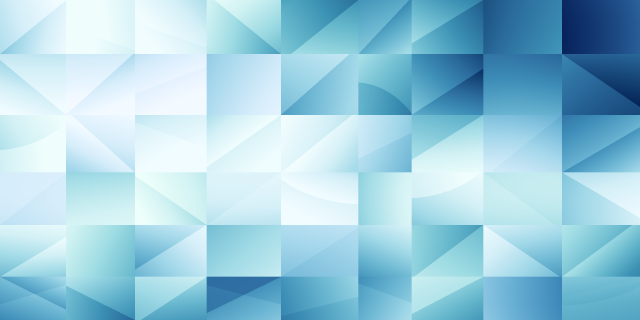
Give the GLSL for this background, as a Shadertoy shader.

```glsl
const int COLUMNS = 9;
const int ROWS = 6;
const float COLUMN_EDGES[10] = float[10](0.0, 0.103, 0.211, 0.323, 0.439, 0.560, 0.643, 0.755, 0.878, 1.0);
const float ROW_EDGES[7] = float[7](0.0, 0.135, 0.297, 0.461, 0.641, 0.831, 1.0);

const int SHADE_COUNT = 7;
const vec3 SHADES[7] = vec3[7](
    vec3(0.95, 0.99, 0.99), vec3(0.84, 0.94, 0.96), vec3(0.64, 0.85, 0.90), vec3(0.42, 0.71, 0.81),
    vec3(0.25, 0.56, 0.71), vec3(0.18, 0.42, 0.61), vec3(0.03, 0.15, 0.34));
const float STOPS[7] = float[7](0.02, 0.18, 0.34, 0.50, 0.65, 0.78, 1.0);
const vec3 MINT = vec3(-0.02, 0.012, -0.01);
const vec3 LILAC = vec3(0.0, -0.015, 0.025);

const float BASE_TONE = 0.13;
const float TONE_JITTER = 0.20;
const float CELL_GRADIENT = 0.26;
const float FOLD_DEPTH = 0.13;
const float RAY_DEPTH = 0.045;
const float FOLD_CHANCE = 0.48;
const float ARC_CHANCE = 0.16;
const float MELT_CHANCE = 0.12;
const int SAMPLES = 3;

// Three random values per cell and salt
vec3 hash3(vec2 cell, float salt) {
    vec3 p = fract(vec3(cell, salt) * vec3(0.1031, 0.1030, 0.0973));
    p += dot(p, p.yxz + 33.33);
    return fract((p.xxy + p.yxx) * p.zyx);
}

// Tone to colour, 0 is near white and 1 is navy
vec3 shade(float tone) {
    vec3 color = SHADES[0];
    for (int i = 1; i < SHADE_COUNT; i++) {
        color = mix(color, SHADES[i], clamp((tone - STOPS[i - 1]) / (STOPS[i] - STOPS[i - 1]), 0.0, 1.0));
    }
    return color;
}

// Broad light: pale upper left and centre, dark right and lower edge
float broadTone(vec2 uv) {
    float right = smoothstep(0.25, 0.75, uv.x) * smoothstep(0.28, 0.88, uv.y);
    float rim = smoothstep(0.78, 1.0, uv.x) * smoothstep(0.0, 0.6, uv.y);
    float low = smoothstep(0.45, 0.0, uv.y);
    float corner = exp(-14.0 * dot(uv - 1.0, uv - 1.0));
    return BASE_TONE + 0.50 * right + 0.14 * rim + 0.42 * low + 0.26 * corner;
}

// Darkest along the fold, fading away on its positive side
float foldShade(float side) {
    return side > 0.0 ? max(1.0 - 1.1 * side, 0.0) : 0.0;
}

vec3 mosaic(vec2 uv) {
    // Find the cell in the uneven grid
    vec2 cell = vec2(0.0);
    vec2 low = vec2(0.0);
    vec2 high = vec2(COLUMN_EDGES[1], ROW_EDGES[1]);
    for (int i = 1; i < COLUMNS; i++) {
        if (uv.x >= COLUMN_EDGES[i]) {
            cell.x = float(i);
            low.x = COLUMN_EDGES[i];
            high.x = COLUMN_EDGES[i + 1];
        }
    }
    for (int i = 1; i < ROWS; i++) {
        if (uv.y >= ROW_EDGES[i]) {
            cell.y = float(i);
            low.y = ROW_EDGES[i];
            high.y = ROW_EDGES[i + 1];
        }
    }
    vec2 local = (uv - low) / (high - low);
    vec3 look = hash3(cell, 3.0);
    vec3 form = hash3(cell, 11.0);
    vec3 turn = hash3(cell, 23.0);

    // Flat tone plus a slanted gradient
    float broad = broadTone(uv);
    float tone = mix(broad, broadTone(0.5 * (low + high)), 0.5);
    tone += TONE_JITTER * (look.x - 0.5);
    float angle = 6.2832 * look.y;
    tone += CELL_GRADIENT * dot(local - 0.5, vec2(cos(angle), sin(angle)));

    // Diagonal fold or broad arc, mirrored at random
    vec2 q = mix(local, 1.0 - local, step(0.5, turn.xy));
    float direction = turn.z < 0.65 ? 1.0 : -1.0;
    if (form.x < FOLD_CHANCE) {
        float slope = mix(0.75, 1.15, form.y);
        tone += direction * FOLD_DEPTH * foldShade(q.x * slope - q.y);
    } else if (form.x < FOLD_CHANCE + ARC_CHANCE) {
        float radius = mix(1.3, 1.6, form.y);
        tone += direction * 0.8 * FOLD_DEPTH * foldShade(radius - length(q - vec2(-0.1, -0.9)));
    }

    // Faint ray across some cells
    if (form.z < 0.4) {
        tone -= RAY_DEPTH * foldShade(q.y - mix(0.35, 0.8, look.z) + 0.45 * q.x);
    }

    // A few cells melt into the broad light
    if (hash3(cell, 37.0).x < MELT_CHANCE) {
        tone = mix(tone, broad, 0.75);
    }
    return shade(clamp(tone, 0.0, 1.0)) + mix(MINT, LILAC, look.z);
}

void mainImage(out vec4 fragColor, in vec2 fragCoord) {
    // Average subsamples to smooth every edge
    vec3 color = vec3(0.0);
    for (int y = 0; y < SAMPLES; y++) {
        for (int x = 0; x < SAMPLES; x++) {
            vec2 offset = (vec2(x, y) + 0.5) / float(SAMPLES) - 0.5;
            color += mosaic((fragCoord + offset) / iResolution.xy);
        }
    }
    fragColor = vec4(clamp(color / float(SAMPLES * SAMPLES), 0.0, 1.0), 1.0);
}
```
